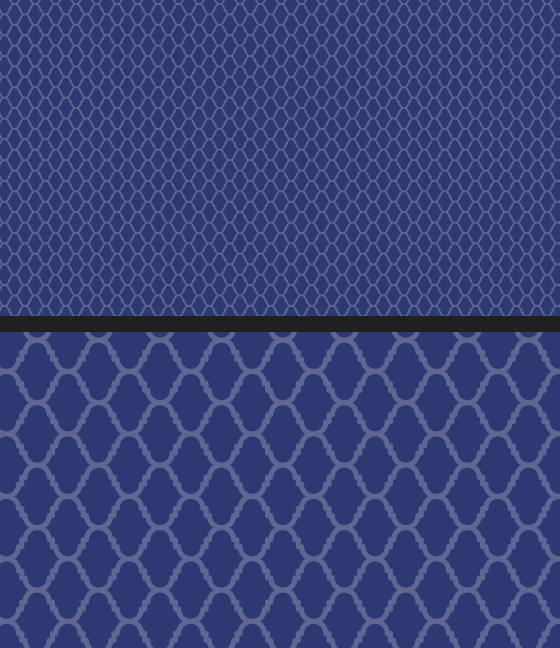
Top: the whole. Bottom: its middle third, enlarged.
Reproduce this pattern procedurally as a Shadertoy shader.

```glsl
// Moroccan trellis: rounded ogee cells with stepped shoulders, pale lines on navy.

const vec3 NAVY = vec3(0.18, 0.22, 0.45);
const vec3 LINE = vec3(0.37, 0.40, 0.57);

const float UNITS_TALL = 648.0;             // canvas height in pattern units
const vec2 CELL = vec2(42.0, 42.7);         // repeat size
const vec2 JOINT = vec2(2.0, 17.0);         // one joint, from the canvas centre
const float ARCH_RADIUS = 8.3;
const float LINE_WIDTH = 3.5;

float segmentDistance(vec2 p, vec2 a, vec2 b) {
    vec2 ab = b - a;
    float t = clamp(dot(p - a, ab) / dot(ab, ab), 0.0, 1.0);
    return length(p - a - ab * t);
}

// Half of an edge: a quarter arch from the joint, then a square step.
float halfEdgeDistance(vec2 p, vec2 middle, float radius) {
    vec2 shoulder = vec2(radius);
    vec2 corner = vec2(middle.x, radius);
    float d = min(segmentDistance(p, shoulder, corner),
                  segmentDistance(p, corner, middle));
    vec2 fromCentre = p - vec2(0.0, radius);
    if (fromCentre.y < 0.0) d = min(d, abs(length(fromCentre) - radius));
    return d;
}

// Mirror the plane into a quarter cell; its edge is point symmetric.
float trellisDistance(vec2 p, vec2 cell, float radius) {
    vec2 quarter = 0.5 * cell;
    vec2 q = abs(mod(p + quarter, cell) - quarter);
    vec2 middle = 0.5 * quarter;
    return min(halfEdgeDistance(q, middle, radius),
               halfEdgeDistance(quarter - q, middle, radius));
}

void mainImage(out vec4 fragColor, in vec2 fragCoord) {
    float pixel = UNITS_TALL / iResolution.y;
    vec2 p = (fragCoord - 0.5 * iResolution.xy) * pixel - JOINT;

    // Line coverage, smoothed over one pixel
    float d = trellisDistance(p, CELL, ARCH_RADIUS) - 0.5 * LINE_WIDTH;
    float coverage = clamp(0.5 - d / pixel, 0.0, 1.0);

    fragColor = vec4(mix(NAVY, LINE, coverage), 1.0);
}
```
